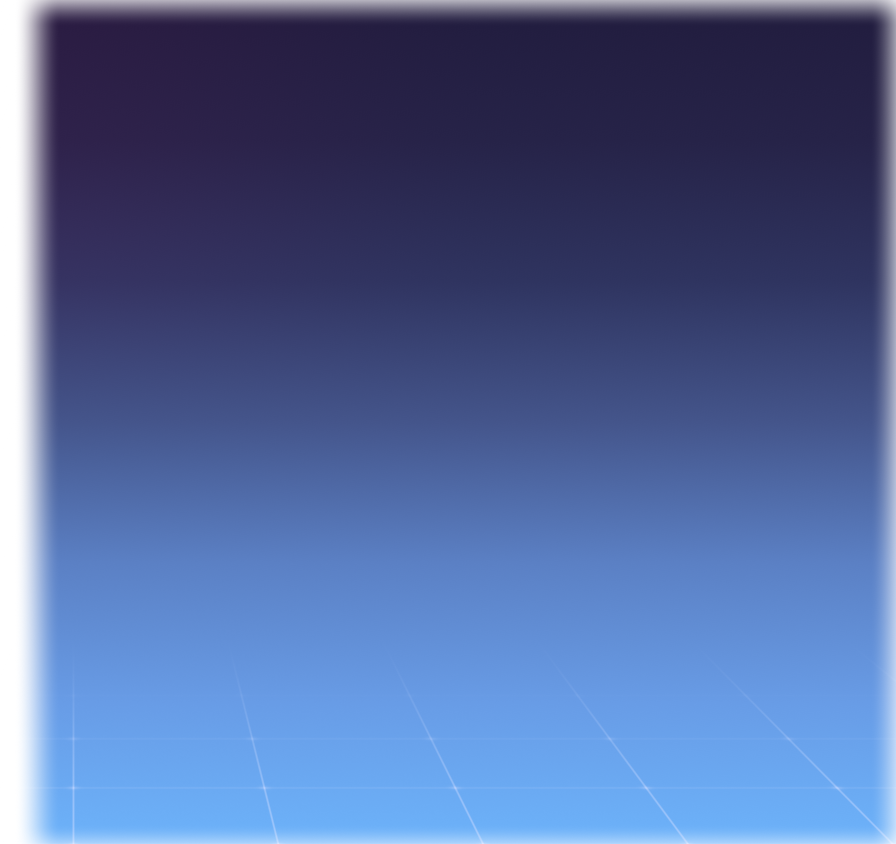
Write a Shadertoy shader that draws this background.

```glsl
const vec3 PAPER = vec3(1.0);
const vec3 LINE_COLOR = vec3(0.77, 0.84, 1.0);
const vec3 PURPLE_TINT = vec3(0.035, -0.004, 0.012);

// Sky colours at even heights, bottom to top
const int STOPS = 7;
const vec3 SKY[STOPS] = vec3[STOPS](
    vec3(0.425, 0.700, 0.980),
    vec3(0.408, 0.612, 0.902),
    vec3(0.357, 0.502, 0.769),
    vec3(0.267, 0.333, 0.545),
    vec3(0.184, 0.204, 0.376),
    vec3(0.149, 0.137, 0.282),
    vec3(0.130, 0.110, 0.243));

// Soft panel border: low and high corners, half width of the fade
const vec2 PANEL_LOW = vec2(0.042, -0.002);
const vec2 PANEL_HIGH = vec2(0.997, 0.994);
const float PANEL_BLUR = 0.026;

// Perspective floor grid
const float HORIZON = 0.9806;
const float VANISH_X = 0.082;
const float COLUMN_SPACING = 0.2331;
const float ROW_DENSITY = 13.446;
const float ROW_OFFSET = 0.709;
const float LINE_WIDTH = 0.0009;
const float COLUMN_STRENGTH = 0.55;
const float ROW_STRENGTH = 0.14;
const float NODE_STRENGTH = 0.28;
const vec2 NODE_SIZE = vec2(0.006, 0.0022);

float hash(vec2 p) {
    return fract(sin(dot(p, vec2(127.1, 311.7))) * 43758.5);
}

float distanceToInteger(float v) {
    return abs(fract(v + 0.5) - 0.5);
}

vec3 skyColor(vec2 uv) {
    float t = clamp(uv.y, 0.0, 0.9999) * float(STOPS - 1);
    int i = int(t);
    vec3 color = mix(SKY[i], SKY[i + 1], fract(t));
    float tint = (1.0 - smoothstep(0.0, 0.6, uv.x)) * smoothstep(0.45, 0.75, uv.y);
    return color + PURPLE_TINT * tint;
}

float lineMask(float dist, float pixel) {
    return 1.0 - smoothstep(0.0, LINE_WIDTH + pixel, dist);
}

float gridGlow(vec2 uv, vec2 pixel) {
    float depth = max(HORIZON - uv.y, 0.05);
    float column = (uv.x - VANISH_X) / (COLUMN_SPACING * depth);
    float row = ROW_DENSITY / depth - ROW_OFFSET;

    // Distances along each canvas axis
    float slope = COLUMN_SPACING * round(column);
    float dx = distanceToInteger(column) * COLUMN_SPACING * depth;
    float dy = distanceToInteger(row) * depth * depth / ROW_DENSITY;

    float columns = lineMask(dx / sqrt(1.0 + slope * slope), pixel.x);
    float rows = lineMask(dy, pixel.y);
    vec2 n = vec2(dx, dy) / NODE_SIZE;
    float nodes = exp(-dot(n, n));

    // Lines strengthen toward the viewer
    float nearFade = 1.0 - smoothstep(0.0, 0.25, uv.y);
    float rowFade = 1.0 - smoothstep(0.04, 0.21, uv.y);
    return columns * COLUMN_STRENGTH * nearFade
         + rows * ROW_STRENGTH * rowFade
         + nodes * NODE_STRENGTH * rowFade;
}

float panelMask(vec2 uv) {
    vec2 low = smoothstep(PANEL_LOW - PANEL_BLUR, PANEL_LOW + PANEL_BLUR, uv);
    vec2 high = smoothstep(PANEL_HIGH - PANEL_BLUR, PANEL_HIGH + PANEL_BLUR, uv);
    vec2 inside = low * (1.0 - high);
    return inside.x * inside.y;
}

void mainImage(out vec4 fragColor, in vec2 fragCoord) {
    vec2 uv = fragCoord / iResolution.xy;
    vec3 color = skyColor(uv);
    color = mix(color, LINE_COLOR, clamp(gridGlow(uv, 1.0 / iResolution.xy), 0.0, 1.0));
    color = mix(PAPER, color, panelMask(uv));

    // Dither against banding
    color += (hash(fragCoord) - 0.5) / 255.0;
    fragColor = vec4(clamp(color, 0.0, 1.0), 1.0);
}
```
